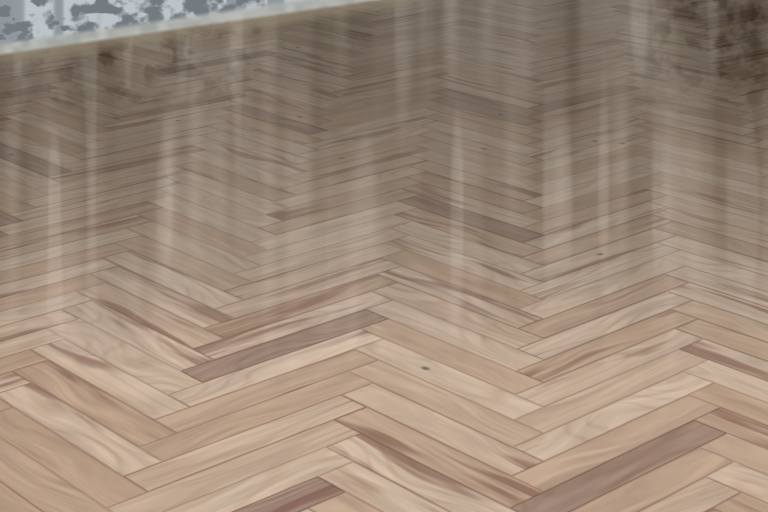
A Shadertoy shader for this texture:

```glsl
float hash(vec2 p) {
    vec3 q = fract(p.xyx * vec3(0.1031, 0.1030, 0.0973));
    q += dot(q, q.yzx + 33.33);
    return fract((q.x + q.y) * q.z);
}

float noise(vec2 p) {
    vec2 i = floor(p), f = fract(p);
    f = f * f * (3.0 - 2.0 * f);
    return mix(mix(hash(i), hash(i + vec2(1, 0)), f.x),
               mix(hash(i + vec2(0, 1)), hash(i + vec2(1, 1)), f.x), f.y);
}

float fbm(vec2 p) {
    return 0.55 * noise(p) + 0.3 * noise(p * 2.1 + 7.3) + 0.15 * noise(p * 4.3 + 3.1);
}

// Herringbone of 6 by 1 planks; grid is measured in plank widths
vec3 herringbone(vec2 grid, float footprint) {
    vec2 cell = floor(grid), f = grid - cell;
    float k = mod(cell.x - cell.y, 12.0);
    bool rising = k < 6.0;
    vec2 local = rising ? vec2(k + f.x, f.y) : vec2(11.0 - k + f.y, f.x);
    vec2 id = rising ? cell - vec2(k, 0) : cell - vec2(0, 11.0 - k);
    float tone = hash(id), kind = hash(id + 41.7);

    // Plank tone, with a few dark boards
    vec3 wood = mix(vec3(0.715, 0.605, 0.515), vec3(0.79, 0.705, 0.625), smoothstep(0.0, 0.8, tone));
    wood = mix(wood, vec3(0.57, 0.47, 0.42), 0.75 * step(0.94, kind));

    // Fine grain and soft figure, curved by a slow warp
    vec2 seed = vec2(tone, kind) * 90.0;
    float warp = noise(local * vec2(0.4, 1.2) + seed);
    float grain = fbm(vec2(local.x * 0.6, local.y * 6.0 + warp * 5.0) + seed);
    float rings = abs(fract(warp * 4.0 + local.y * 1.5) - 0.5) * 2.0;
    wood *= 0.89 + 0.22 * grain;
    wood *= 1.0 - vec3(0.04, 0.06, 0.075) * smoothstep(0.5, 1.0, rings) * step(0.5, tone);

    // Reddish heartwood streaks and small knots
    float heart = fbm(vec2(local.x * 0.25, local.y * 2.4 + warp) + seed.yx);
    wood = mix(wood, vec3(0.48, 0.34, 0.29), 0.6 * smoothstep(0.55, 0.78, heart) * step(0.4, kind));
    vec2 knot = (local - vec2(1.0 + 4.0 * tone, 0.5)) * vec2(1.0, 1.6);
    wood *= 1.0 - 0.4 * step(0.93, fract(kind * 7.0)) * (1.0 - smoothstep(0.04, 0.2, length(knot)));

    // Joints, some nearly closed
    vec2 edge = min(local, vec2(6, 1) - local);
    float joint = 1.0 - smoothstep(0.01, 0.025 + footprint, min(edge.x, edge.y));
    return mix(wood, vec3(0.4, 0.3, 0.24), joint * (0.12 + 0.4 * kind) * min(1.0, 0.08 / footprint));
}

// Floor plane; p.x runs right and p.y runs down, in canvas heights
vec3 floorColor(vec2 p) {
    float depth = p.y + 0.586;
    float column = (p.x - 1.062) / (0.25 * depth);
    float away = 12.89 / depth;
    vec2 grid = 3.0 * vec2(away + column, away - column);
    return herringbone(grid, 38.7 / (depth * depth * iResolution.y));
}

// Glossy reflections, stretched downwards
vec3 addGloss(vec3 color, vec2 p) {
    float fade = 1.0 - smoothstep(0.3, 0.85, p.y);
    color *= mix(0.56, 1.0, smoothstep(-0.05, 0.75, p.y));
    color = mix(color, vec3(0.515, 0.48, 0.435), 0.45 * fade);
    float wide = noise(vec2(p.x * 9.0 + 2.0, p.y * 1.5));
    float narrow = noise(vec2(p.x * 42.0, p.y * 3.0 + 5.0));
    color += fade * (0.09 * (wide - 0.5) + 0.09 * (narrow - 0.5));
    float bright = smoothstep(0.6, 0.85, noise(vec2(p.x * 28.0 + 9.0, p.y * 2.5)));
    color += 0.065 * fade * bright * vec3(0.95, 1.0, 1.03);

    // Leafy shadows and the dim far corner
    float leaves = smoothstep(0.42, 0.7, fbm(p * vec2(34.0, 36.0)));
    float patches = smoothstep(0.35, 0.65, noise(vec2(p.x * 5.0, 3.5)));
    color -= 0.08 * leaves * patches * (1.0 - smoothstep(0.08, 0.28, p.y));
    color -= 0.05 * smoothstep(1.24, 1.36, p.x) * (1.0 - smoothstep(0.1, 0.45, p.y));
    return color;
}

// Bright window strip with its sill, in the upper left corner
vec3 addWindow(vec3 color, vec2 p) {
    float inside = 0.107 - 0.145 * p.x - p.y;
    float foliage = smoothstep(0.36, 0.64, fbm(p * vec2(40.0, 55.0) + 4.0));
    float bars = smoothstep(0.6, 0.75, noise(vec2(p.x * 26.0, 1.5)));
    vec3 view = mix(vec3(0.74, 0.77, 0.79), vec3(0.38, 0.41, 0.43), 0.8 * max(foliage, 0.6 * bars));
    vec3 sill = vec3(0.68, 0.69, 0.67) + 0.1 * (noise(p * 60.0) - 0.5);
    view = mix(sill, view, smoothstep(0.014, 0.028, inside));
    float glow = smoothstep(-0.03, -0.005, inside) * (1.0 - smoothstep(0.75, 0.95, p.x));
    color = mix(color, vec3(0.58, 0.54, 0.45), 0.6 * glow);
    return mix(color, view, smoothstep(-0.005, 0.005, inside));
}

void mainImage(out vec4 fragColor, in vec2 fragCoord) {
    // Supersample the planks, which shrink with distance
    vec3 color = vec3(0);
    for (int i = 0; i < 9; i++) {
        vec2 offset = (vec2(i % 3, i / 3) - 1.0) / 3.0;
        vec2 q = (fragCoord + offset) / iResolution.y;
        color += floorColor(vec2(q.x, 1.0 - q.y)) / 9.0;
    }
    vec2 p = vec2(fragCoord.x, iResolution.y - fragCoord.y) / iResolution.y;
    color = addWindow(addGloss(color, p), p);
    fragColor = vec4(clamp(color, 0.0, 1.0), 1.0);
}
```
